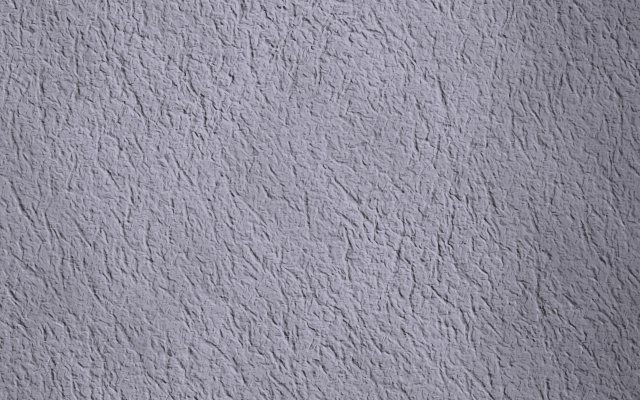
Write a Shadertoy shader that draws this texture.

```glsl
// Grey-violet scratched stucco: crumbly plaster with broken worm-like grooves under side light.

const vec3 PLASTER_TINT = vec3(1.0, 0.988, 1.085);
const vec2 TO_LIGHT = vec2(0.8, 0.6);
const vec2 SWIRL_CENTER = vec2(0.9, 0.73);

vec2 hash2(vec2 p) {
    vec2 q = vec2(dot(p, vec2(127.1, 311.7)), dot(p, vec2(269.5, 183.3)));
    return fract(sin(q) * 43758.545);
}

// Distance to the nearest scattered point, in cell units.
float cellular(vec2 p) {
    vec2 cell = floor(p);
    float nearest = 4.0;
    for (int j = -1; j <= 1; j++)
    for (int i = -1; i <= 1; i++) {
        vec2 id = cell + vec2(i, j);
        vec2 offset = id + hash2(id) - p;
        nearest = min(nearest, dot(offset, offset));
    }
    return sqrt(nearest);
}

// Layered sines that bend straight features.
vec2 wobble(vec2 p, float frequency) {
    vec2 a = sin(p.yx * frequency + vec2(0.7, 2.1) + 1.7 * sin(p * frequency * 0.6));
    vec2 b = sin(p.yx * frequency * 2.3 + p * frequency * 1.4 + vec2(4.0, 1.3));
    return a + 0.5 * b;
}

// Trowel stroke direction: leaning verticals, turning around one swirl.
vec2 strokeDirection(vec2 p, float jitter) {
    float lean = mix(0.36, -0.06, smoothstep(0.3, 0.75, p.y));
    lean += 0.14 * smoothstep(0.9, 1.3, p.x);
    vec2 fromSwirl = p - SWIRL_CENTER;
    vec2 tangent = vec2(-fromSwirl.y, fromSwirl.x);
    tangent *= (tangent.y > 0.0 ? -1.0 : 1.0) / max(length(tangent), 0.01);
    float swirl = 0.8 * exp(-dot(fromSwirl, fromSwirl) * 10.0);
    vec2 d = normalize(mix(vec2(sin(lean), -cos(lean)), tangent, swirl));
    float c = cos(jitter), s = sin(jitter);
    return vec2(c * d.x - s * d.y, s * d.x + c * d.y);
}

// Depth of scattered tapered grooves, 0 to 1.
float grooves(vec2 p, float size, float width, float density, float seed) {
    vec2 cell = floor(p / size);
    float depth = 0.0;
    for (int j = -1; j <= 1; j++)
    for (int i = -1; i <= 1; i++) {
        vec2 id = cell + vec2(i, j);
        vec2 place = hash2(id + seed);
        vec2 kind = hash2(id + seed + 57.0);
        vec2 center = (id + 0.15 + 0.7 * place) * size;
        vec2 dir = strokeDirection(center, (kind.y - 0.5) * 0.9);
        float halfLength = size * mix(0.3, 0.9, place.y);
        vec2 q = p - center;
        float along = clamp(dot(q, dir), -halfLength, halfLength);
        float taper = 1.0 - 0.4 * abs(along) / halfLength;
        float d = length(q - dir * along) / (width * taper);
        float present = step(kind.x, density);
        depth = max(depth, present * taper * (1.0 - smoothstep(0.2, 1.0, d)));
    }
    return depth;
}

float allGrooves(vec2 p) {
    vec2 q = p + 0.005 * wobble(p, 24.0) + 0.002 * wobble(p, 95.0);
    float depth = grooves(q, 0.13, 0.009, 0.4, 3.0);
    depth = max(depth, grooves(q, 0.075, 0.008, 0.42, 19.0));
    depth = max(depth, 0.85 * grooves(q, 0.04, 0.007, 0.4, 41.0));
    float unbroken = smoothstep(0.1, 0.45, cellular(p * 24.0 + 5.0));
    return depth * mix(0.35, 1.0, unbroken);
}

// Grains, chips and grooves; returns height and groove depth.
vec2 relief(vec2 p) {
    vec2 q = p + 0.004 * wobble(p, 60.0) + 0.0018 * wobble(p, 210.0);
    float rough = 0.9 + 0.2 * wobble(p, 7.0).x;
    float grain = 0.19 * cellular(q * 78.0) + 0.12 * cellular(q * 140.0 + 9.0);
    float chips = smoothstep(0.45, 0.72, cellular(q * vec2(40.0, 32.0) + 31.0));
    float crumbs = smoothstep(0.4, 0.7, cellular(q * vec2(62.0, 52.0) + 77.0));
    float groove = allGrooves(p);
    float pits = rough * (0.2 * chips + 0.13 * crumbs);
    return vec2(-grain - pits - 0.25 * groove, groove + 0.4 * chips);
}

// Broad falloff toward the sides, deepest on the right, with faint patches.
float illumination(vec2 p, float aspect) {
    float x = p.x / aspect;
    float right = smoothstep(0.62, 1.02, x);
    float left = 1.0 - smoothstep(-0.05, 0.3, x);
    float low = 1.0 - smoothstep(0.0, 0.5, p.y);
    float patches = 0.015 * wobble(p, 9.0).x + 0.015 * wobble(p + 3.0, 21.0).y;
    return 1.04 - 0.25 * right - 0.1 * left - 0.05 * low + patches;
}

void mainImage(out vec4 fragColor, in vec2 fragCoord) {
    vec2 p = fragCoord / iResolution.y;
    float aspect = iResolution.x / iResolution.y;

    // Directional slope: walls turned from the light go darker than lit ones go bright.
    vec2 here = relief(p);
    float slope = here.x - relief(p + 0.004 * TO_LIGHT).x;
    float shade = slope < 0.0 ? 1.15 * slope : 0.5 * slope;

    float tone = 0.612 + shade - 0.04 * here.y;
    tone = clamp(tone * illumination(p, aspect), 0.22, 0.72);
    vec3 color = tone * PLASTER_TINT;
    fragColor = vec4(color, 1.0);
}
```
